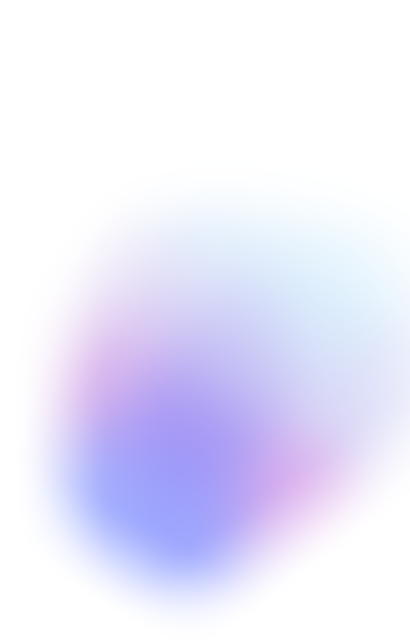
Reproduce this background procedurally as a WebGL 1 fragment shader.

```glsl
precision highp float;
// A soft pastel cloud on white: blue and violet low, pink flanks, pale sky above.
// Colour is a Gaussian-weighted blend of tint centres; coverage is the product
// of blurred half-planes that enclose the cloud.

uniform vec2 u_resolution;

#define ASPECT 0.64
#define TINT_SPREAD 0.080
#define BLUR_TIGHT 0.080
#define BLUR_MEDIUM 0.100
#define BLUR_WIDE 0.128
#define PAPER vec3(1.0)

// Blurred half-plane: 1 on the left of the line a -> b, 0 on its right.
float softEdge(vec2 p, vec2 a, vec2 b, float blur) {
    vec2 along = normalize(b - a);
    float inside = dot(p - a, vec2(-along.y, along.x));
    return smoothstep(-blur, blur, inside);
}

// Adds one weighted colour; the weight is kept in w.
void addTint(inout vec4 sum, vec2 p, vec2 center, vec3 color) {
    vec2 d = (p - center) / TINT_SPREAD;
    sum += exp(-0.5 * dot(d, d)) * vec4(color, 1.0);
}

vec3 cloudColor(vec2 p) {
    vec4 sum = vec4(PAPER, 1.0) * 1e-12;
    // Blue base
    addTint(sum, p, vec2(0.260, 0.212), vec3(0.57, 0.61, 1.00));
    addTint(sum, p, vec2(0.143, 0.206), vec3(0.67, 0.74, 1.00));
    addTint(sum, p, vec2(0.293, 0.100), vec3(0.63, 0.69, 1.00));
    // Violet heart and lavender above it
    addTint(sum, p, vec2(0.280, 0.323), vec3(0.63, 0.55, 0.95));
    addTint(sum, p, vec2(0.371, 0.447), vec3(0.79, 0.78, 0.96));
    // Pink flanks
    addTint(sum, p, vec2(0.130, 0.414), vec3(0.88, 0.71, 0.92));
    addTint(sum, p, vec2(0.456, 0.200), vec3(0.88, 0.68, 0.92));
    // Pale lilac, sky and periwinkle rim
    addTint(sum, p, vec2(0.176, 0.551), vec3(0.89, 0.86, 0.96));
    addTint(sum, p, vec2(0.326, 0.655), vec3(0.90, 0.95, 0.99));
    addTint(sum, p, vec2(0.501, 0.544), vec3(0.87, 0.95, 0.99));
    addTint(sum, p, vec2(0.586, 0.362), vec3(0.86, 0.87, 0.97));
    return sum.rgb / sum.w;
}

// Outline, counterclockwise from the upper left.
float cloudCoverage(vec2 p) {
    float c = softEdge(p, vec2(0.095, 0.479), vec2(0.098, 0.180), BLUR_TIGHT);
    c *= softEdge(p, vec2(0.091, 0.180), vec2(0.299, 0.060), BLUR_TIGHT);
    c *= softEdge(p, vec2(0.299, 0.062), vec2(0.599, 0.284), BLUR_TIGHT);
    c *= softEdge(p, vec2(0.645, 0.284), vec2(0.651, 0.570), BLUR_WIDE);
    c *= softEdge(p, vec2(0.651, 0.570), vec2(0.365, 0.707), BLUR_WIDE);
    c *= softEdge(p, vec2(0.365, 0.694), vec2(0.260, 0.694), BLUR_TIGHT);
    c *= softEdge(p, vec2(0.260, 0.688), vec2(0.091, 0.479), BLUR_MEDIUM);
    return c;
}

void main() {
    vec2 p = gl_FragCoord.xy / u_resolution * vec2(ASPECT, 1.0);
    gl_FragColor = vec4(mix(PAPER, cloudColor(p), cloudCoverage(p)), 1.0);
}
```
